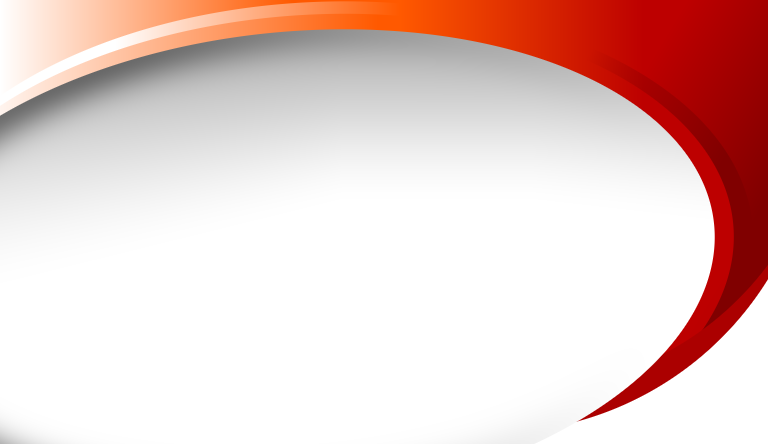
Write a Shadertoy shader that draws this background.

```glsl
// A glossy ribbon sweeping over a white field, from pale peach to deep red.
// Three sheared ellipses cut it into bands, a circle trims its lower tail,
// and a soft grey shade falls from its inner edge. Canvas height is one unit.

const float ASPECT = 1.73;

// Ellipses: center, half extents; the shear tilts each one
const vec4 INNER  = vec4(0.652, 0.396, 0.958, 0.538);
const vec4 MIDDLE = vec4(0.696, 0.420, 0.957, 0.549);
const vec4 OUTER  = vec4(0.729, 0.438, 0.967, 0.559);
const vec3 SHEAR  = vec3(0.13, 0.085, 0.05);

// Circles: center, radius
const vec3 TAIL = vec3(1.108, 0.757, 0.732);
const vec3 RIM  = vec3(1.171, 0.820, 0.697);
const float TAIL_TOP = 0.5;

const vec3 PAPER  = vec3(1.0);
const vec3 ORANGE = vec3(1.0, 0.35, 0.0);
const vec3 RED    = vec3(0.74, 0.0, 0.0);
const vec3 DARK   = vec3(0.50, 0.0, 0.0);
const vec3 RIM_RED = vec3(0.67, 0.0, 0.0);

// Ramp stops: end of white, full orange, start and end of dark
const vec4 BACK_STOPS  = vec4(0.0, 0.66, 1.55, 2.0);
const vec4 GLOSS_STOPS = vec4(0.26, 0.90, 1.4, 1.85);
const vec4 EDGE_STOPS  = vec4(-0.06, 0.85, 2.0, 4.0);
const vec2 RED_STOPS   = vec2(0.90, 1.45);
const float DARK_TILT  = 0.6;

const float SHADE_GREY  = 0.73;
const float SHADE_TOP   = 0.932;
const float SHADE_DEPTH = 0.40;
const float EDGE_WIDTH  = 0.06;

float linearStep(float a, float b, float x) {
    return clamp((x - a) / (b - a), 0.0, 1.0);
}

// Approximate signed distance to a sheared ellipse, negative inside
float ellipseDistance(vec2 p, vec4 shape, float shear) {
    vec2 u = (p - shape.xy) / shape.zw;
    vec2 w = (u - shear * u.yx) / (1.0 - shear * shear);
    float len = sqrt(max(dot(u, w), 1e-6));
    return (len - 1.0) / max(length(w / shape.zw) / len, 1e-3);
}

float circleDistance(vec2 p, vec3 circle) {
    return length(p - circle.xy) - circle.z;
}

// Coverage of the inside of a shape, softened over one pixel
float inside(float d) {
    return clamp(0.5 - d * iResolution.y, 0.0, 1.0);
}

// White, orange, red, then dark red toward the lower right
vec3 ramp(vec2 p, vec4 stops) {
    vec3 c = mix(PAPER, ORANGE, linearStep(stops.x, stops.y, p.x));
    c = mix(c, RED, linearStep(RED_STOPS.x, RED_STOPS.y, p.x));
    float tilted = p.x + DARK_TILT * (1.0 - p.y);
    return mix(c, DARK, linearStep(stops.z, stops.w, tilted));
}

// Broad grey fade plus a tight shadow hugging the ribbon
vec3 shadedField(vec2 p, float depth) {
    float left = max(0.77 - p.x, 0.0);
    float right = max(p.x - 1.2, 0.0);
    float fadeLength = SHADE_DEPTH + 0.26 * left + 0.12 * right;
    float fade = smoothstep(0.0, 1.0, (SHADE_TOP - p.y) / fadeLength);
    float grey = mix(SHADE_GREY, 1.0, fade);
    float strength = 0.34 * (1.0 - smoothstep(0.15, 1.1, p.x))
                   + 0.12 * (1.0 - smoothstep(0.9, 1.5, p.x));
    float r = depth / EDGE_WIDTH;
    return vec3(grey * (1.0 - strength * exp(-r * r)));
}

void mainImage(out vec4 fragColor, in vec2 fragCoord) {
    vec2 p = fragCoord / iResolution.xy * vec2(ASPECT, 1.0);
    float inner = ellipseDistance(p, INNER, SHEAR.x);
    float middle = ellipseDistance(p, MIDDLE, SHEAR.y);
    float outer = ellipseDistance(p, OUTER, SHEAR.z);
    float lower = 1.0 - step(TAIL_TOP, p.y);

    // Ribbon bands from the outside in
    vec3 color = ramp(p, BACK_STOPS);
    color = mix(color, ramp(p, GLOSS_STOPS), inside(outer));
    color = mix(color, ramp(p, EDGE_STOPS), inside(middle));

    // Bright rim, then white beyond the tail
    color = mix(color, RIM_RED, lower * inside(-circleDistance(p, RIM)));
    color = mix(color, PAPER, lower * inside(-circleDistance(p, TAIL)));

    // Field enclosed by the ribbon
    color = mix(color, shadedField(p, inner), inside(inner));
    fragColor = vec4(color, 1.0);
}
```
